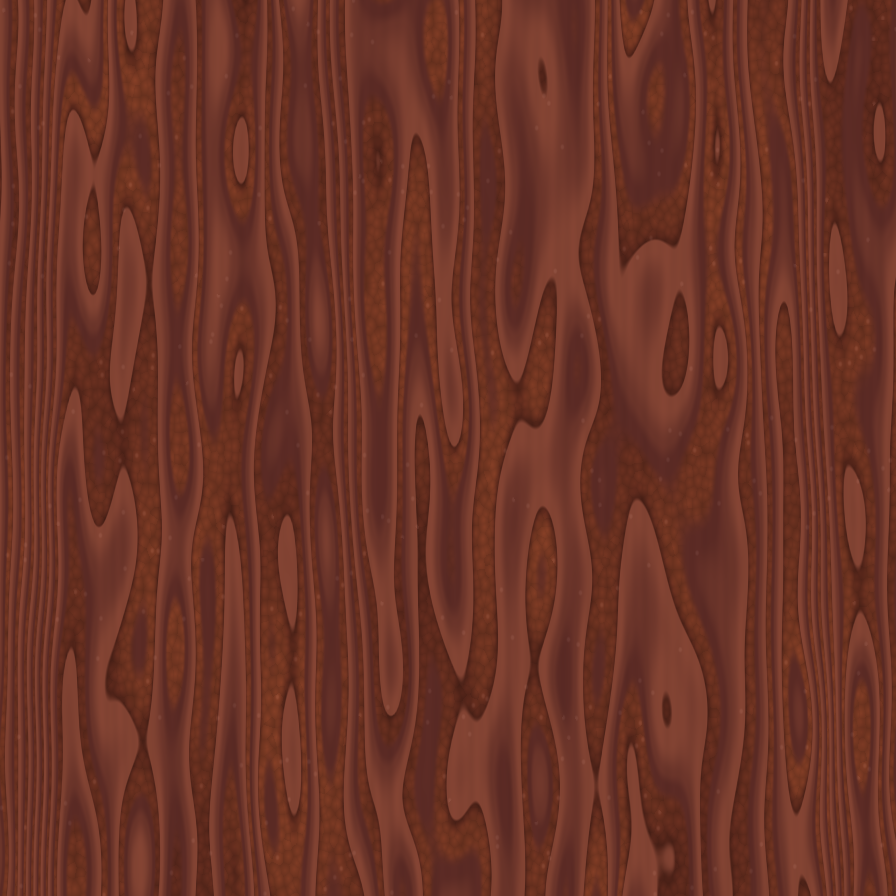
Write a Shadertoy shader that draws this texture.

```glsl
// Reddish mahogany wood with tall vertical grain and stretched cathedral figures.

const vec3 DARK_BROWN  = vec3(0.345, 0.150, 0.105);
const vec3 ORANGE      = vec3(0.460, 0.217, 0.132);
const vec3 PURPLE      = vec3(0.355, 0.165, 0.142);
const vec3 MID_RED     = vec3(0.415, 0.203, 0.162);
const vec3 LIGHT_RED   = vec3(0.508, 0.262, 0.198);

const float TAU = 6.2831853;
const int   GRAIN_WAVES = 24;
const int   WOBBLE_WAVES = 7;
const float RING_STRENGTH = 2.1;    // rings gained per wave at one cycle
const float WIDEST_WAVE = 1.5;      // cycles across the canvas
const float FINENESS_RANGE = 12.0;  // finest wave relative to the widest
const float GRAIN_LEAN = 0.09;      // vertical against horizontal frequency
const float WOBBLE = 0.075;
const vec2  PORE_CELLS = vec2(120.0, 85.0);
const float MOTTLE = 0.22;
const float GROOVE_DEPTH = 0.17;

float hash(float n) {
    return fract(sin(n * 12.9898 + 4.137) * 43758.547);
}

vec2 hash2(vec2 p) {
    vec3 q = fract(p.xyx * vec3(0.1031, 0.1030, 0.0973));
    q += dot(q, q.yzx + 33.33);
    return fract((q.xx + q.yz) * q.zy);
}

// Growth field: random, nearly upright sine waves whose contours are the rings.
float growth(vec2 p) {
    float sum = 0.0;
    for (int i = 0; i < GRAIN_WAVES; i++) {
        float n = float(i);
        float rank = (n + hash(n + 7.0)) / float(GRAIN_WAVES);
        float fx = WIDEST_WAVE * pow(FINENESS_RANGE, rank);
        float fy = fx * GRAIN_LEAN * (2.0 * hash(n + 41.0) - 1.0);
        float phase = hash(n + 83.0);
        sum += RING_STRENGTH / fx * sin(TAU * (fx * p.x + fy * p.y + phase));
    }
    for (int i = 0; i < WOBBLE_WAVES; i++) {
        float n = float(i) + 150.0;
        float fx = mix(5.0, 18.0, hash(n));
        float fy = mix(-5.0, 5.0, hash(n + 31.0));
        sum += WOBBLE * sin(TAU * (fx * p.x + fy * p.y + hash(n + 67.0)));
    }
    return sum;
}

// Cellular noise: distance to the nearest pore and a random value of that pore.
vec2 pores(vec2 p) {
    vec2 cell = floor(p);
    vec2 nearest = vec2(9.0, 0.0);
    for (int y = -1; y <= 1; y++) {
        for (int x = -1; x <= 1; x++) {
            vec2 c = cell + vec2(x, y);
            vec2 r = hash2(c + 200.0);
            float d = length(c + r - p);
            if (d < nearest.x) nearest = vec2(d, hash2(c + 517.0).x);
        }
    }
    return nearest;
}

// Slow change in the warmth of the wood, 0 to 1.
float warmth(vec2 p) {
    float s = sin(TAU * (3.1 * p.x + 0.7 * p.y) + 1.3)
            + sin(TAU * (5.3 * p.x - 1.1 * p.y) + 4.0)
            + sin(TAU * (1.7 * p.x + 1.9 * p.y) + 2.2);
    return clamp(0.62 + 0.2 * s, 0.0, 1.0);
}

// Colour across one ring: a sharp dark edge, warm wood, purple, then a light band.
vec3 ringColour(float t, float blur, float warm, float mottle) {
    float glow = smoothstep(0.0, 0.18, t) * warm;
    vec3 c = mix(DARK_BROWN, ORANGE, glow) * (1.0 + mottle);
    c = mix(c, PURPLE, smoothstep(0.30, 0.45, t));
    c = mix(c, MID_RED, smoothstep(0.50, 0.65, t));
    c = mix(c, LIGHT_RED, smoothstep(0.64, 0.92, t));
    c *= 1.0 - GROOVE_DEPTH * (1.0 - smoothstep(0.0, 0.09, t));
    return mix(LIGHT_RED, c, smoothstep(0.0, blur, t));
}

void mainImage(out vec4 fragColor, in vec2 fragCoord) {
    vec2 p = fragCoord / iResolution.y;

    // Rings and their softening
    float rings = growth(p);
    float blur = clamp(1.3 * fwidth(rings), 0.03, 0.5);

    // Mottled pores, strongest in the warm wood
    vec2 pore = pores(p * PORE_CELLS);
    float mottle = MOTTLE * (0.45 - pore.x) + 0.08 * (pore.y - 0.5);
    vec3 colour = ringColour(fract(rings), blur, warmth(p), mottle);

    // Sparse pale flecks
    float fleck = step(0.965, pore.y) * (1.0 - smoothstep(0.08, 0.35, pore.x));
    colour += 0.045 * fleck;

    // Faint fibres along the grain
    float fibre = sin(TAU * 61.0 * p.x + 2.0 * sin(TAU * 7.0 * p.x + 3.0 * p.y))
                * sin(TAU * 23.0 * p.x + 1.5 * sin(4.0 * p.y));
    colour *= 1.0 + 0.025 * fibre;

    fragColor = vec4(colour, 1.0);
}
```
